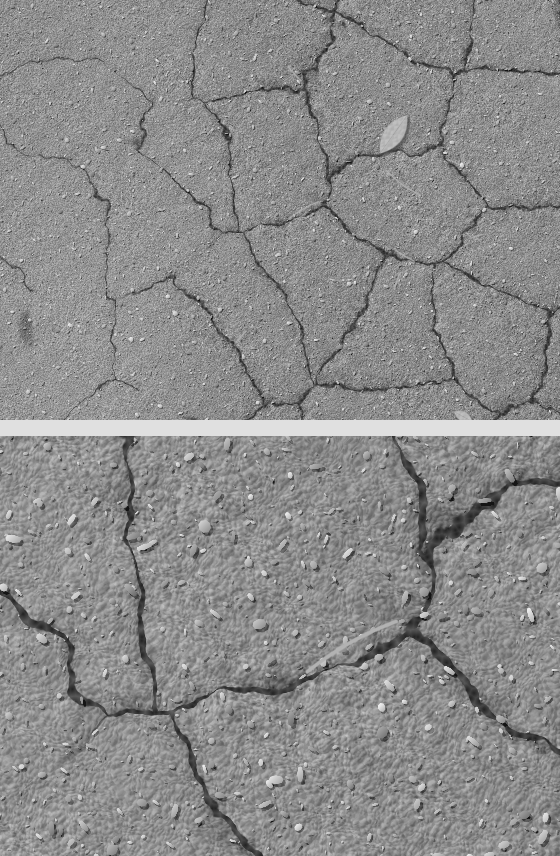
Top: the whole. Bottom: its middle third, enlarged.
Write a Shadertoy shader that draws this texture.

```glsl
// Weathered grey asphalt: gritty chips, plates split by dark cracks, a few leaves and twigs.

vec2 hash2(vec2 p) {
    vec3 h = fract(p.xyx * vec3(0.1031, 0.1030, 0.0973));
    h += dot(h, h.yzx + 33.33);
    return fract((h.xx + h.yz) * h.zy);
}

mat2 rotation(float angle) {
    float c = cos(angle), s = sin(angle);
    return mat2(c, -s, s, c);
}

// Layered sines, each octave turned and finer
vec2 wobble(vec2 p) {
    vec2 sum = vec2(0.0);
    float amplitude = 1.0;
    for (int i = 0; i < 6; i++) {
        p = mat2(0.8, -0.6, 0.6, 0.8) * p * 1.9 + 1.7;
        sum += amplitude * sin(p.yx + 0.6 * sum);
        amplitude *= 0.55;
    }
    return sum;
}

// Cellular noise: distance to the nearest grain centre
float cellular(vec2 p) {
    vec2 cell = floor(p), f = fract(p);
    float nearest = 4.0;
    for (int y = -1; y <= 1; y++)
    for (int x = -1; x <= 1; x++) {
        vec2 g = vec2(x, y);
        vec2 r = g + hash2(cell + g) - f;
        nearest = min(nearest, dot(r, r));
    }
    return sqrt(nearest);
}

// Grains lit from the upper left
float emboss(vec2 p) {
    return cellular(p) - cellular(p + vec2(0.25, -0.25));
}

// Plate borders stronger than cut: distance, strength, border normal
vec4 plates(vec2 p, float cut) {
    vec2 cell = floor(p), f = fract(p), home = vec2(0.0), toHome = vec2(9.0);
    for (int y = -1; y <= 1; y++)
    for (int x = -1; x <= 1; x++) {
        vec2 g = vec2(x, y);
        vec2 r = g + 0.1 + 0.8 * hash2(cell + g + 71.0) - f;
        if (dot(r, r) < dot(toHome, toHome)) { toHome = r; home = g; }
    }
    vec4 border = vec4(9.0, 0.0, 0.0, 1.0);
    for (int y = -2; y <= 2; y++)
    for (int x = -2; x <= 2; x++) {
        vec2 g = home + vec2(x, y);
        vec2 r = g + 0.1 + 0.8 * hash2(cell + g + 71.0) - f;
        float strength = hash2(2.0 * cell + g + home + 13.0).x;
        if ((x == 0 && y == 0) || strength < cut) continue;
        vec2 n = normalize(r - toHome);
        float d = dot(0.5 * (toHome + r), n);
        if (d < border.x) border = vec4(d, strength, n);
    }
    return border;
}

// Angular stone chips, each with a shadow at its lower right
float addChips(float grey, vec2 p, float density, float soft) {
    vec2 cell = floor(p), f = fract(p);
    for (int y = -1; y <= 1; y++)
    for (int x = -1; x <= 1; x++) {
        vec2 g = vec2(x, y), rnd = hash2(cell + g + 5.0), look = hash2(cell + g + 37.0);
        if (rnd.x > density) continue;
        mat2 turn = rotation(6.28 * look.x);
        vec2 offset = f - g - hash2(cell + g + 19.0);
        vec2 q = abs(turn * offset), s = abs(turn * (offset - vec2(0.1, -0.12)));
        float size = 0.11 + 0.2 * rnd.y * rnd.y, thin = 1.1 + 1.8 * look.y;
        float body = max(q.x + 0.5 * q.y, thin * q.y + 0.4 * q.x) - size;
        float shade = max(s.x + 0.5 * s.y, thin * s.y + 0.4 * s.x) - size;
        grey -= 0.22 * (1.0 - smoothstep(-soft, soft, shade));
        float tone = 0.54 + 0.3 * fract(7.0 * look.x + 3.0 * rnd.y);
        grey = mix(grey, tone + 0.5 * dot(offset, vec2(-0.7, 0.7)), 1.0 - smoothstep(-soft, soft, body));
    }
    return grey;
}

// Pointed leaf with a midrib and a cast shadow
float addLeaf(float grey, vec2 p, float angle, vec2 halfSize, float px) {
    vec2 q = rotation(angle) * p, s = rotation(angle) * (p - vec2(0.004, -0.005));
    float body = abs(q.y) - halfSize.y * (1.0 - pow(abs(q.x / halfSize.x), 2.0));
    float shade = abs(s.y) - halfSize.y * (1.0 - pow(abs(s.x / halfSize.x), 2.0));
    grey = mix(grey, 0.3, 0.7 * (1.0 - smoothstep(-px, 3.0 * px, shade)));
    float tone = 0.72 - 0.06 * (1.0 - smoothstep(0.0, 0.002, abs(q.y)));
    return mix(grey, tone + 0.1 * emboss(p * 90.0), 1.0 - smoothstep(-px, px, body));
}

void mainImage(out vec4 fragColor, in vec2 fragCoord) {
    float px = 1.0 / iResolution.y;
    vec2 p = fragCoord * px;
    float worn = smoothstep(0.15, 0.7, p.x);

    // Plates and their cracks, sparser to the left
    float cut = mix(0.6, -0.25, worn);
    vec2 bent = p + 0.016 * wobble(p * 8.0) + 0.0022 * wobble(p * 45.0);
    vec4 border = plates(bent * 3.7, cut);
    float d = border.x / 3.7, open = smoothstep(0.0, 0.22, border.y - cut);
    float rim = open * mix(0.3, 1.0, worn);

    // Ground tone and embossed grit, in rough and smooth patches
    vec2 patches = wobble(p * 12.0), crumble = wobble(p * 45.0);
    float rough = 1.0 + 0.25 * patches.y;
    float grey = mix(0.575, 0.545, worn) + 0.012 * wobble(p * 2.0).x + 0.01 * crumble.x;
    grey += 0.23 * emboss(p * 260.0 + 0.8 * crumble);
    grey += rough * 0.15 * emboss(p * 140.0 + 0.8 * crumble.yx);
    grey += rough * mix(0.05, 0.1, worn) * emboss(p * 65.0 + 0.7 * crumble);

    // Crumbling plate shoulders, lit from the upper left
    grey += 0.24 * rim * exp(-d / 0.03) * emboss(p * 40.0 + 0.5 * crumble);
    grey += 0.06 * rim * exp(-d / 0.016) * dot(border.zw, vec2(-0.7, 0.7));
    grey -= 0.22 * rim * exp(-d / 0.008) * cellular(p * 48.0 + 0.4 * crumble);

    // Dark oily stain
    vec2 stain = (p - vec2(0.066, 0.225) + 0.006 * wobble(p * 20.0)) / vec2(0.02, 0.042);
    grey -= 0.17 * (1.0 - smoothstep(0.3, 1.2, length(stain)));

    grey = addChips(grey, p * 120.0 + 3.0, 0.24, 120.0 * px * 0.6);
    grey = addChips(grey, p * 80.0, 0.34, 80.0 * px * 0.6);

    // Continuous crack gaps, pinched and widened along their run
    float gap = mix(0.45, 1.0, worn) * (0.0007 + 0.0042 * cellular(p * 20.0 + 0.4 * patches));
    float ragged = d + 0.0025 * rim * (cellular(p * 90.0) - 0.5);
    float depth = open * (1.0 - smoothstep(gap - 0.9 * px, gap + 0.9 * px, ragged));
    grey = mix(grey, 0.12 + 0.24 * cellular(p * 150.0), 0.95 * depth);

    // Larger chips, some fallen into the cracks
    grey = addChips(grey, p * 48.0 + 7.0, 0.36, 48.0 * px * 0.6);

    // Dry twigs
    for (int i = 0; i < 8; i++) {
        vec2 rnd = hash2(vec2(i, 3.0)), look = hash2(vec2(i, 8.0));
        vec2 q = rotation(3.14 * look.x) * (p - vec2(0.45 + 0.85 * rnd.x, rnd.y));
        q.y += 2.0 * q.x * q.x;
        float span = 0.012 + 0.045 * look.y * look.y;
        float twig = length(vec2(max(abs(q.x) - span, 0.0), q.y)) - 0.0015;
        grey = mix(grey, 0.7, 1.0 - smoothstep(-px, px, twig));
    }

    grey = addLeaf(grey, p - vec2(0.937, 0.68), 0.95, vec2(0.056, 0.023), px);
    grey = addLeaf(grey, p - vec2(1.103, 0.008), -0.5, vec2(0.025, 0.012), px);

    fragColor = vec4(vec3(clamp(grey, 0.08, 0.92)), 1.0);
}
```
